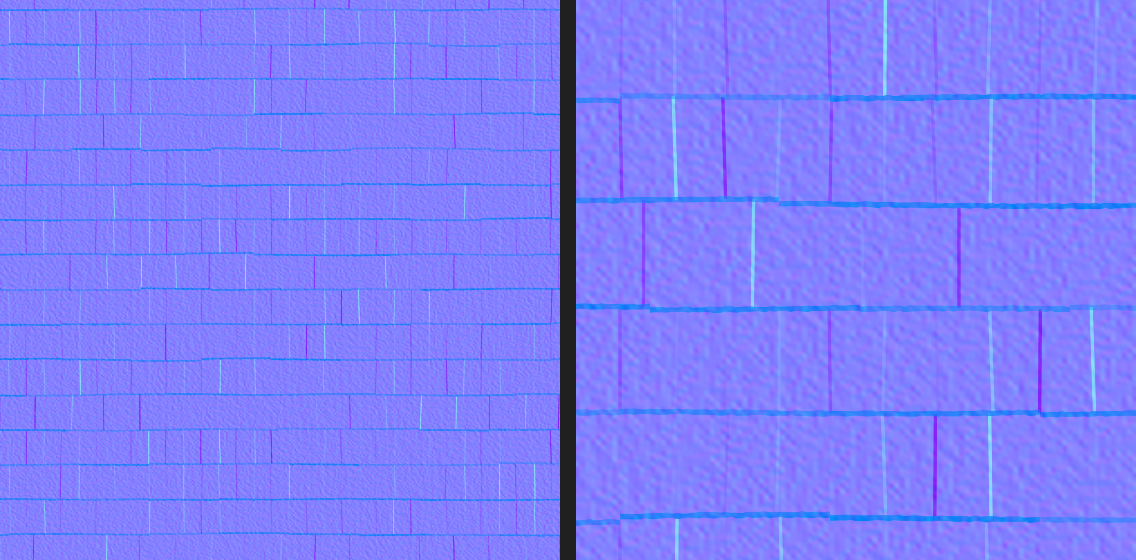
Left: the whole. Right: its middle third, enlarged.
Reproduce this texture map procedurally as a Shadertoy shader.

```glsl
const float CELLS = 16.0;              // rows and columns across the canvas
const float ROW_SHIFT = 0.73;          // height of the lowest course line, in rows
const vec3 FLAT_NORMAL = vec3(0.52, 0.502, 1.0);
const float COURSE_HALF_WIDTH = 0.0016;
const float JOINT_HALF_WIDTH = 0.001;
const float COURSE_DEPTH = 0.43;       // red drop along the course lines
const float JOINT_DEPTH = 0.36;        // green swing along the joints
const float COURSE_WANDER = 0.06;      // uneven butt heights, in rows
const float JOINT_JITTER = 0.045;
const float JOINT_TILT = 0.07;
const float GRAIN_SCALE = 310.0;
const vec2 GRAIN_DEPTH = vec2(0.1, 0.125);

float hash(vec2 p) {
    return fract(sin(dot(p, vec2(127.1, 311.7))) * 43758.5453);
}

float noise(vec2 p) {
    vec2 i = floor(p), f = fract(p);
    f = f * f * (3.0 - 2.0 * f);
    return mix(mix(hash(i), hash(i + vec2(1, 0)), f.x),
               mix(hash(i + vec2(0, 1)), hash(i + vec2(1, 1)), f.x), f.y);
}

float grainHeight(vec2 p) {
    return noise(p) + 0.45 * noise(p * 0.53 + 31.0);
}

vec2 grainSlope(vec2 p) {
    vec2 e = vec2(0.4, 0.0);
    return vec2(grainHeight(p + e.yx) - grainHeight(p - e.yx),
                grainHeight(p + e) - grainHeight(p - e));
}

float line(float d, float halfWidth, float pixel) {
    return 1.0 - smoothstep(halfWidth - 0.5 * pixel, halfWidth + 0.5 * pixel, abs(d));
}

bool isAlignedRow(float row) {
    return mod(row, 4.0) > 2.5;
}

// x: phase of the left edges, y: distance from a left edge to the next right edge
vec2 rowEdges(float row) {
    return isAlignedRow(row) ? vec2(-0.02, 0.06) : vec2(0.75, 0.52);
}

// Identifies a run of neighbouring tabs sharing one butt line
float runId(float x, float row) {
    vec2 edges = rowEdges(row);
    float u = x - edges.x;
    float piece = 2.0 * floor(u) + step(edges.y, fract(u));
    return floor((piece + floor(4.0 * hash(vec2(row, 7.0)))) / 4.0);
}

// Signed green change of the side edges: left edges dip, right edges rise
float joints(vec2 cell, float row, float pixel) {
    vec2 edges = rowEdges(row);
    float slope = 0.0;
    for (int side = 0; side < 2; side++) {
        float u = cell.x - edges.x - float(side) * edges.y;
        float k = round(u);
        vec2 id = vec2(k, row * 2.0 + float(side));
        float lean = (hash(id + 17.3) - 0.5) * JOINT_TILT * (fract(cell.y) - 0.5);
        float d = u - k - (hash(id + 5.1) - 0.5) * JOINT_JITTER - lean;
        float strength = mix(0.03, 1.0, pow(hash(id + 41.7), 2.2));
        // Aligned rows show only one of each close pair of edges
        float shownSide = step(0.5, hash(vec2(k, row) + 61.9));
        if (isAlignedRow(row) && shownSide != float(side)) strength = 0.0;
        slope += (side == 0 ? -1.0 : 1.0) * strength * line(d / CELLS, JOINT_HALF_WIDTH, pixel);
    }
    return slope;
}

void mainImage(out vec4 fragColor, in vec2 fragCoord) {
    vec2 uv = fragCoord / iResolution.xy;
    float pixel = 1.0 / iResolution.y;
    vec2 cell = uv * CELLS - vec2(0.0, ROW_SHIFT);

    // Shift each butt line by its run, with a slight sag
    float course = round(cell.y);
    vec2 run = vec2(runId(cell.x, course), course);
    float roughness = noise(uv * GRAIN_SCALE + 9.0);
    cell.y -= (hash(run + 3.7) - 0.5) * COURSE_WANDER
            + 0.012 * sin(cell.x * 1.1 + course * 2.4);

    // Course lines, stronger where the run stands proud
    float courseDistance = (cell.y - course) / CELLS + (roughness - 0.5) * 0.001;
    float courseLine = line(courseDistance, COURSE_HALF_WIDTH, pixel)
                     * mix(0.4, 1.0, hash(run + 23.9)) * (0.7 + 0.5 * roughness);

    float jointSlope = joints(cell, floor(cell.y), pixel) * (1.0 - courseLine);

    // Red holds the vertical slope, green the horizontal slope
    vec3 color = FLAT_NORMAL;
    color.rg += grainSlope(uv * GRAIN_SCALE) * GRAIN_DEPTH;
    color.r -= COURSE_DEPTH * courseLine;
    color.g += JOINT_DEPTH * jointSlope;
    color.b -= 0.03 * (courseLine * courseLine + jointSlope * jointSlope);
    fragColor = vec4(clamp(color, 0.0, 1.0), 1.0);
}
```
